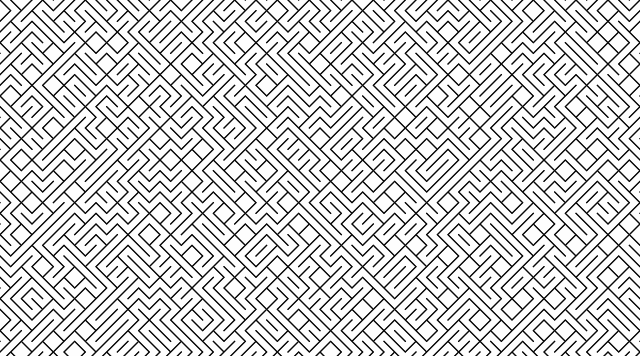
A WebGL 2 fragment shader for this pattern:

```glsl
#version 300 es
precision highp float;
// Draws a random maze of thin black diagonal strokes, one per square cell, on white.

uniform vec2 u_resolution;
out vec4 outColor;

const float COLUMNS = 60.0;        // cells across the canvas width
const float LINE_WIDTH = 0.134;    // stroke width, in cells
const float RISING_SHARE = 0.5;    // chance that a stroke rises to the right
const float EDGE_SOFTNESS = 0.55;  // half width of the smoothed edge, in pixels
const float SEED = 17.0;
const vec3 PAPER = vec3(0.995);
const vec3 INK = vec3(0.03);

float hash(vec2 p) {
    return fract(sin(dot(p + SEED, vec2(12.9898, 78.233))) * 43758.5453);
}

float segmentDistance(vec2 p, vec2 a, vec2 b) {
    vec2 ab = b - a;
    float t = clamp(dot(p - a, ab) / dot(ab, ab), 0.0, 1.0);
    return length(p - a - ab * t);
}

// Distance to the diagonal of one cell; p is relative to the cell centre
float strokeDistance(vec2 p, vec2 cell) {
    float slope = hash(cell) < RISING_SHARE ? 1.0 : -1.0;
    vec2 corner = vec2(0.5, 0.5 * slope);
    return segmentDistance(p, -corner, corner);
}

// Nearest stroke, including neighbours so that ends and joins stay whole
float mazeDistance(vec2 p) {
    vec2 home = floor(p);
    float nearest = 1.0;
    for (int y = -1; y <= 1; y++) {
        for (int x = -1; x <= 1; x++) {
            vec2 cell = home + vec2(x, y);
            nearest = min(nearest, strokeDistance(p - cell - 0.5, cell));
        }
    }
    return nearest;
}

void main() {
    // Square cells, with the grid anchored to the top left corner
    float pixel = COLUMNS / u_resolution.x;
    vec2 p = (gl_FragCoord.xy - vec2(0.0, u_resolution.y)) * pixel;

    float edge = EDGE_SOFTNESS * pixel;
    float offset = mazeDistance(p) - 0.5 * LINE_WIDTH;
    float coverage = 1.0 - smoothstep(-edge, edge, offset);
    outColor = vec4(mix(PAPER, INK, coverage), 1.0);
}
```
